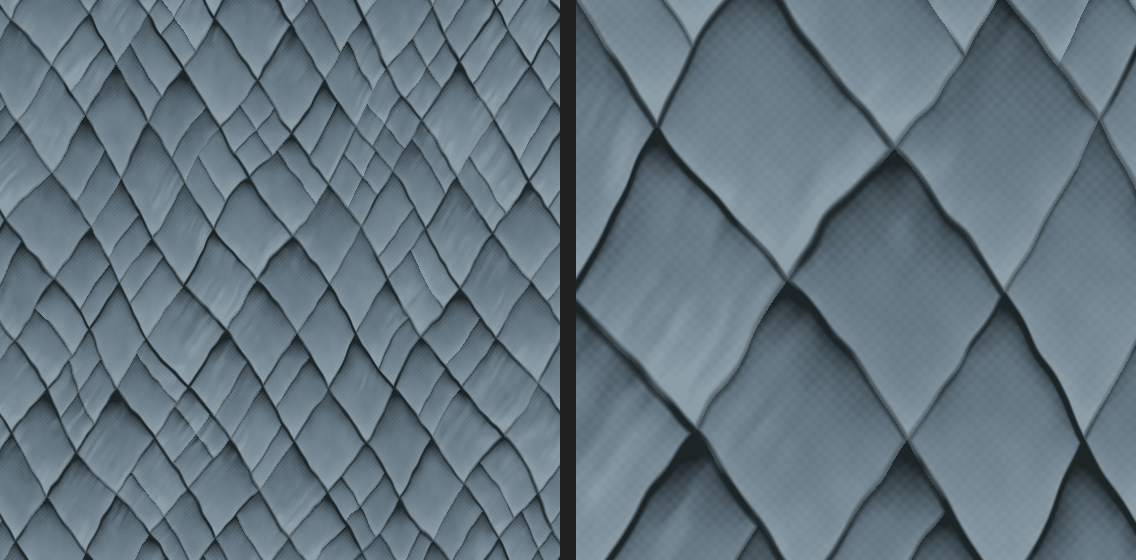
Left: the whole. Right: its middle third, enlarged.
This texture is drawn by a Shadertoy shader. Its source:

```glsl
// Weathered slate shingles: a lattice of tall diamonds, eight across, gently warped.
// Two diagonal coordinates give each diamond its cell; some cells are cut into smaller
// pieces, then shaded with overlap shadows, pale lower rims, broken seams and streaks.

const vec2 REPEATS = vec2(8.0, 5.3);
const vec3 SEAM  = vec3(0.11, 0.14, 0.15);
const vec3 SLATE = vec3(0.375, 0.447, 0.495);
const vec3 PALE  = vec3(0.55, 0.62, 0.66);

float hash(vec2 p) {
    return fract(sin(dot(p, vec2(127.1, 311.7))) * 43758.5);
}

float noise(vec2 p) {
    vec2 i = floor(p), f = fract(p);
    f = f * f * (3.0 - 2.0 * f);
    return mix(mix(hash(i), hash(i + vec2(1, 0)), f.x),
               mix(hash(i + vec2(0, 1)), hash(i + vec2(1, 1)), f.x), f.y);
}

float fbm(vec2 p) {
    float sum = 0.0, gain = 0.5;
    for (int i = 0; i < 4; i++) {
        sum += gain * noise(p);
        p = p * 2.03 + 17.3;
        gain *= 0.5;
    }
    return sum / 0.9375;
}

// Soft-edged line mask from a distance, a half width and a blur.
float line(float d, float halfWidth, float blur) {
    return 1.0 - smoothstep(halfWidth - blur, halfWidth + blur, d);
}

// Splits 0..1 at a point: x is the position within the piece, y the distance to the cut.
vec2 cut(float t, float at) {
    return vec2(t < at ? t / at : (t - at) / (1.0 - at), abs(t - at));
}

// Tone of one piece: f.x rises to the upper right, f.y to the lower right.
float pieceTone(vec2 f, vec2 overlap) {
    float tone = 0.60 - 0.15 * (f.x - f.y);
    tone += 0.24 * (exp(-7.0 * f.x) + exp(-7.0 * (1.0 - f.y)));
    tone -= 0.36 * overlap.x * exp(-9.0 * (1.0 - f.x));
    tone -= 0.36 * overlap.y * exp(-9.0 * f.y);
    return tone;
}

vec3 slateColour(float tone) {
    return tone < 0.5 ? mix(SEAM, SLATE, max(tone, 0.0) * 2.0)
                      : mix(SLATE, PALE, min(tone, 1.0) * 2.0 - 1.0);
}

void mainImage(out vec4 fragColor, in vec2 fragCoord) {
    vec2 uv = fragCoord / iResolution.xy;
    vec2 p = uv * REPEATS;

    // Diagonal coordinates, unevenly spaced and slightly ragged.
    vec2 warp = vec2(noise(p * 0.9 + 3.0), noise(p * 0.9 + 41.0)) - 0.5;
    vec2 ragged = vec2(noise(p * 7.0), noise(p * 7.0 + 23.0)) - 0.5;
    vec2 q = vec2(p.x + p.y - 0.3, p.x - p.y) + 0.38 * warp + 0.045 * ragged;
    vec2 cell = floor(q), f = fract(q);
    vec2 nearest = floor(q + 0.5);
    float blur = 0.012 + length(REPEATS) / iResolution.y * 0.7;

    // Seam strength changes from one edge to the next.
    vec2 strength = vec2(mix(0.6, 1.0, hash(vec2(nearest.x, cell.y) + 5.0)),
                         mix(0.15, 0.95, hash(vec2(cell.x, nearest.y) + 71.0)));
    float wear = fbm(p * 2.6 + 9.0);
    strength *= 0.65 + 0.7 * smoothstep(0.3, 0.6, wear);

    // Some diamonds are cut along one or both diagonals.
    vec2 isCut = step(vec2(0.72, 0.62), vec2(hash(cell + 13.0), hash(cell + 29.0)));
    vec2 cutAt = isCut * mix(vec2(0.35), vec2(0.68), vec2(hash(cell + 37.0), hash(cell + 53.0)));
    vec2 cutX = cut(f.x, cutAt.x), cutY = cut(f.y, cutAt.y);
    vec2 piece = vec2(cutX.x, cutY.x);

    // Shingle body, with a smudge below the upper corner of some diamonds.
    float tone = pieceTone(piece, mix(strength, vec2(0.6), 0.4 * isCut));
    tone += 0.13 * (hash(cell + 91.0) - 0.5);
    float smudge = smoothstep(0.35, 1.0, hash(cell + 113.0));
    tone -= 0.5 * smudge * exp(-6.0 * length(vec2(1.0 - f.x, f.y)));

    // Mottling, scuffs along the rising diagonal and a fine weave.
    float streak = noise(vec2(q.y * 16.0, q.x * 1.7));
    float patches = smoothstep(0.48, 0.75, fbm(p * 1.7 + 61.0));
    tone += 0.22 * (wear - 0.5) + 0.12 * (fbm(p * 9.0) - 0.5);
    tone += patches * (0.30 * (streak - 0.4) + 0.06);
    vec2 weave = sin(uv * 6.28318 * 128.0);
    tone += 0.028 * weave.x * weave.y;

    // Thin cuts fade along their length; main seams are darker and wider.
    vec2 fade = smoothstep(0.15, 0.6, vec2(noise(q * 2.7), noise(q * 2.7 + 31.0)));
    float cuts = max(isCut.x * fade.x * line(cutX.y, 0.014, blur),
                     isCut.y * fade.y * line(cutY.y, 0.012, blur));
    vec2 edge = min(f, 1.0 - f);
    float seams = max(strength.x * line(edge.x, 0.022, blur),
                      strength.y * line(edge.y, 0.018, blur));
    vec3 colour = slateColour(tone);
    colour = mix(colour, SEAM, clamp(max(seams * 0.92, cuts * 0.6), 0.0, 1.0));
    fragColor = vec4(colour, 1.0);
}
```
